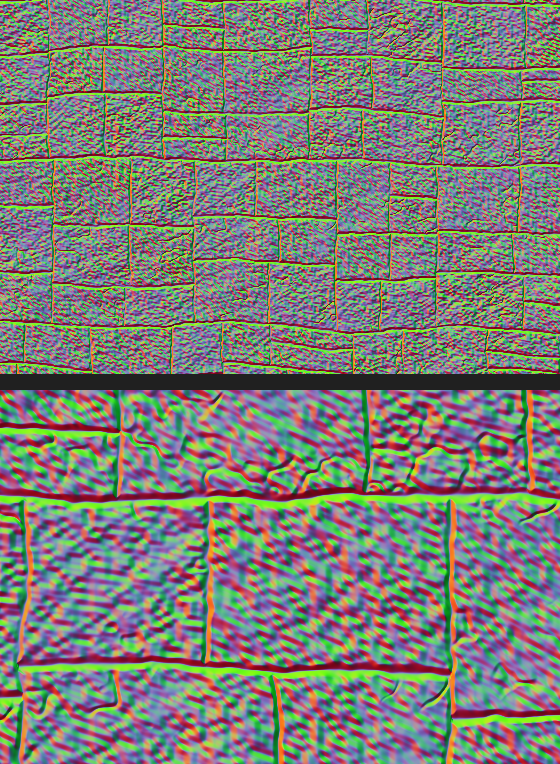
Top: the whole. Bottom: its middle third, enlarged.
Reproduce this texture map procedurally as a Shadertoy shader.

```glsl
// Normal map of a rough ashlar stone wall with irregular blocks and recessed joints.

const vec2 GRAIN_SCALE = vec2(142.0, 195.0); // grain cells per canvas height
const vec2 JOINT_WIDTH = vec2(0.0042, 0.0060); // half widths: upright, level
const vec2 JOINT_DEPTH = vec2(0.0085, 0.0135);

float hash(vec2 p) {
    return fract(sin(dot(p, vec2(127.1, 311.7))) * 43758.5453);
}

float noise(vec2 p) {
    vec2 i = floor(p), f = fract(p);
    f = f * f * (3.0 - 2.0 * f);
    return mix(mix(hash(i), hash(i + vec2(1, 0)), f.x),
               mix(hash(i + vec2(0, 1)), hash(i + vec2(1, 1)), f.x), f.y);
}

// Position of cut i out of n; the outer cuts stay fixed
float cutAt(float i, float n, float seed, float jitter) {
    bool outer = i < 0.5 || i > n - 0.5;
    return outer ? i : i + (hash(vec2(i, seed)) - 0.5) * jitter;
}

// Splits a range into n uneven parts: (low, high, index) of the part holding x
vec3 divide(float x, vec2 range, float n, float seed, float jitter) {
    float size = (range.y - range.x) / n;
    float t = (x - range.x) / size;
    float i = floor(t);
    if (t < cutAt(i, n, seed, jitter)) i -= 1.0;
    else if (t >= cutAt(i + 1.0, n, seed, jitter)) i += 1.0;
    vec2 cuts = vec2(cutAt(i, n, seed, jitter), cutAt(i + 1.0, n, seed, jitter));
    return vec3(cuts * size + range.x, i);
}

// Distance to the nearest upright and level joint, and the id of the stone
vec3 stoneLayout(vec2 p) {
    vec3 band = divide(p.y, vec2(-0.315, 1.425), 4.0, 1.0, 0.0);
    float shift = 0.28 * hash(vec2(band.z, 4.0));
    vec3 panel = divide(p.x, vec2(0.0, 1.8) - shift, 5.0, band.z + 7.0, 0.35);
    float id = band.z * 17.0 + panel.z * 3.7;
    vec3 course = divide(p.y, band.xy, 3.0, id + 2.0, 0.55);
    id += course.z * 71.3;
    vec3 stone = divide(p.x, panel.xy, 2.0, id + 5.0, 0.5);
    id += stone.z * 29.1;

    // A few stones are two thin slabs
    float slabs = hash(vec2(id, 9.0)) > 0.84 ? 2.0 : 1.0;
    vec3 slab = divide(p.y, course.xy, slabs, id + 3.0, 0.5);
    vec2 gap = min(p - vec2(stone.x, slab.x), vec2(stone.y, slab.y) - p);
    return vec3(gap, id + slab.z * 13.7);
}

// Sagging courses and hand-cut edges
vec2 warp(vec2 p) {
    float sag = (noise(p * vec2(3.2, 1.3) + 3.0) - 0.5) * 0.065;
    vec2 wobble = vec2(noise(p * 16.0), noise(p * 16.0 + 40.0)) - 0.5;
    vec2 chip = vec2(noise(p * 85.0 + 9.0), noise(p * 85.0 + 70.0)) - 0.5;
    return p + vec2(0.0, sag) + wobble * 0.009 + chip * 0.0034;
}

// Short, ragged, slanted gouges, from 0 to 1
float gouges(vec2 p, float id) {
    float slope = (hash(vec2(id, 21.0)) - 0.5) * 3.0;
    vec2 q = vec2(p.x + p.y * slope, p.y - p.x * slope * 0.5) * vec2(20.0, 34.0);
    float ragged = (noise(p * 90.0) - 0.5) * 0.3;
    float line = 1.0 - smoothstep(0.0, 0.11, abs(noise(q + id) - 0.5 + ragged));
    float patches = smoothstep(0.52, 0.75, noise(p * 18.0 + id));
    return line * patches * step(0.35, hash(vec2(id, 31.0)));
}

// Chiselled surface whose ripples fall towards the right
float grain(vec2 p, float id) {
    float tilt = mix(0.1, 0.55, hash(vec2(id, 11.0)));
    vec2 q = vec2(p.x, p.y + p.x * tilt) * GRAIN_SCALE;
    float fine = noise(q) - 0.5;
    float coarse = noise(q * 0.53 + 17.0) - 0.5;
    float broad = noise(q * 0.17 + 51.0) - 0.5;
    float swell = noise(p * 13.0 + id) - 0.5;
    float roughness = mix(0.75, 1.2, hash(vec2(id, 15.0)))
                    * mix(0.75, 1.25, noise(p * 15.0 + 80.0));
    return (fine * 0.0098 + coarse * 0.0064 + broad * 0.0075) * roughness + swell * 0.012;
}

float wallHeight(vec2 p) {
    vec3 stone = stoneLayout(warp(p));
    vec2 width = JOINT_WIDTH * mix(0.7, 1.35, noise(p * 22.0));
    vec2 rise = smoothstep(vec2(0.0), width, stone.xy);
    vec2 drop = (1.0 - rise) * JOINT_DEPTH;
    float face = min(rise.x, rise.y);
    float relief = grain(p, stone.z) - 0.006 * gouges(p, stone.z);
    return relief * face - max(drop.x, drop.y);
}

// Slope to colour: red rises to the right, green faces up, blue marks flatness
vec3 normalColour(vec2 slope) {
    vec3 n = normalize(vec3(slope.x, -slope.y, 1.0));
    return vec3(0.5 + 0.5 * n.xy, 0.05 + 0.70 * n.z * n.z);
}

void mainImage(out vec4 fragColor, in vec2 fragCoord) {
    vec2 p = fragCoord / iResolution.y;
    float reach = max(0.0011, 0.4 / iResolution.y);
    vec2 e = vec2(reach, 0.0);
    vec2 slope = vec2(wallHeight(p + e.xy) - wallHeight(p - e.xy),
                      wallHeight(p + e.yx) - wallHeight(p - e.yx)) / (2.0 * reach);
    fragColor = vec4(normalColour(slope), 1.0);
}
```
